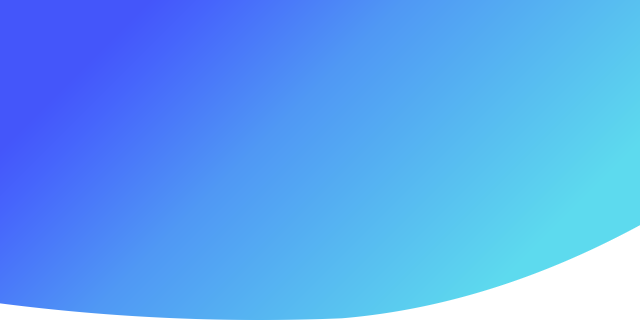
Write a Shadertoy shader that draws this background.

```glsl
// A diagonal blue-to-cyan gradient panel whose lower edge is a soft curve on white.
// The gradient blends between colour stops along x - y; the edge joins two
// parabolas, a shallow bowl on the left and a rising sweep on the right.

#define ASPECT 2.0        // design width in units of height
#define STOP_DEEP 0.47    // gradient stops, measured from the top left corner
#define STOP_VIVID 0.67
#define STOP_SKY 1.26
#define STOP_CYAN 2.45
#define BOWL_CENTER 0.81  // lowest point of the edge
#define BOWL_CURVE 0.0793
#define JOIN_X 1.068      // where the bowl becomes the sweep
#define SWEEP_SLOPE 0.084
#define SWEEP_CURVE 0.245

const vec3 DEEP  = vec3(0.266, 0.337, 0.982);
const vec3 VIVID = vec3(0.275, 0.395, 0.988);
const vec3 SKY   = vec3(0.312, 0.595, 0.958);
const vec3 CYAN  = vec3(0.365, 0.855, 0.932);
const vec3 PAPER = vec3(1.0);

// Position of t between two stops, limited to 0..1
float ramp(float a, float b, float t) {
    return clamp((t - a) / (b - a), 0.0, 1.0);
}

vec3 gradientColor(float t) {
    vec3 color = mix(DEEP, VIVID, ramp(STOP_DEEP, STOP_VIVID, t));
    color = mix(color, SKY, ramp(STOP_VIVID, STOP_SKY, t));
    return mix(color, CYAN, ramp(STOP_SKY, STOP_CYAN, t));
}

// Height of the lower edge in x and its slope in y
vec2 lowerEdge(float x) {
    float bowl = min(x, JOIN_X) - BOWL_CENTER;
    float sweep = max(x - JOIN_X, 0.0);
    float height = BOWL_CURVE * bowl * bowl
                 + sweep * (SWEEP_SLOPE + SWEEP_CURVE * sweep);
    float slope = x < JOIN_X ? 2.0 * BOWL_CURVE * bowl
                             : SWEEP_SLOPE + 2.0 * SWEEP_CURVE * sweep;
    return vec2(height, slope);
}

void mainImage(out vec4 fragColor, in vec2 fragCoord) {
    vec2 p = fragCoord / iResolution.xy * vec2(ASPECT, 1.0);
    float pixel = 1.0 / iResolution.y;

    // Diagonal gradient from the top left
    vec3 panel = gradientColor(p.x + 1.0 - p.y);

    // Approximate distance to the edge, one pixel of smoothing
    vec2 edge = lowerEdge(p.x);
    float dist = (p.y - edge.x) / sqrt(1.0 + edge.y * edge.y);
    float coverage = clamp(dist / pixel + 0.5, 0.0, 1.0);

    fragColor = vec4(mix(PAPER, panel, coverage), 1.0);
}
```
